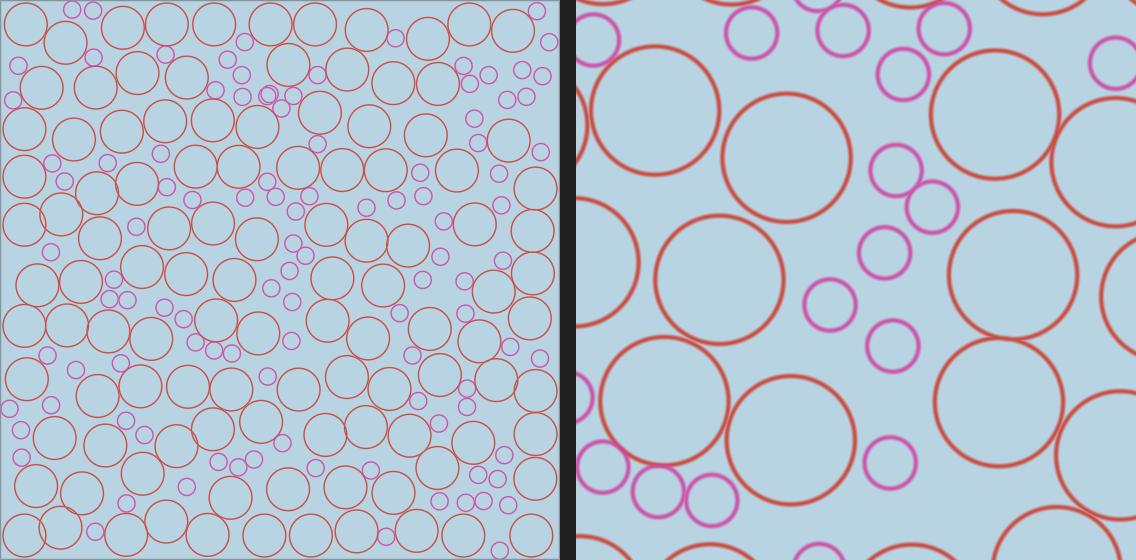
Left: the whole. Right: its middle third, enlarged.
Give the GLSL for this pattern, as a Shadertoy shader.

```glsl
// Loosely packed red rings with small magenta rings scattered in the gaps, on pale blue.
// Large rings start on a jittered brick grid and are pushed apart in two passes;
// small rings take random free spots, and the higher priority wins where two collide.

const int GRID = 11;           // large cells across the canvas
const int WINDOW = 8;          // cells followed around each point
const float BIG_RADIUS = 0.42; // radii in large cells
const float SMALL_RADIUS = 0.168;

vec2 disc[WINDOW * WINDOW];    // centres of the large rings near the current point

vec3 hash3(ivec2 cell, int salt) {
    uvec2 v = uvec2(cell + 64) * uvec2(668265u, 374761u);
    uint h = v.x ^ (v.y << 3u) ^ (uint(salt) * 915727u);
    h = (h ^ (h >> 15u)) * 2246822519u;
    h = (h ^ (h >> 13u)) * 2246822519u;
    h ^= h >> 16u;
    return vec3(h >> 22u, (h >> 12u) & 1023u, (h >> 2u) & 1023u) / 1024.0;
}

// Keeps a disc centre clear of the canvas edge
vec2 insideWalls(vec2 p) {
    return clamp(p, 0.48, float(GRID) - 0.48);
}

// Jittered start of a large ring; empty cells are sent far away
vec2 seedDisc(ivec2 cell) {
    vec3 h = hash3(cell, 1);
    if (h.z < 0.08 || min(cell.x, cell.y) < 0 || max(cell.x, cell.y) >= GRID) return vec2(99.0);
    vec2 rowShift = vec2(0.5 * float(cell.y & 1) - 0.25, 0.0);
    return insideWalls(vec2(cell) + 0.5 + rowShift + 0.68 * (h.xy - 0.5));
}

// Each pass shrinks the window by one ring of cells, so it can be updated in place
void settleDiscs(ivec2 corner) {
    for (int i = 0; i < WINDOW * WINDOW; i++)
        disc[i] = seedDisc(corner + ivec2(i % WINDOW, i / WINDOW) - 3);
    for (int n = WINDOW - 2; n >= 4; n -= 2)
        for (int y = 0; y < n; y++)
            for (int x = 0; x < n; x++) {
                vec2 p = disc[(y + 1) * WINDOW + x + 1];
                vec2 push = vec2(0.0);
                for (int j = 0; j < 9; j++) {
                    vec2 away = p - disc[(y + j / 3) * WINDOW + x + j % 3];
                    float gap = max(length(away), 0.001);
                    push += away * (max(0.86 - gap, 0.0) * 0.53 / gap);
                }
                disc[y * WINDOW + x] = p.x > 50.0 ? p : insideWalls(p + push);
            }
}

// True where a small ring fits between the large ones
bool isFree(vec2 p) {
    if (min(p.x, p.y) < 0.18 || max(p.x, p.y) > float(GRID) - 0.18) return false;
    for (int i = 0; i < 16; i++)
        if (distance(p, disc[(i >> 2) * WINDOW + (i & 3)]) < BIG_RADIUS + SMALL_RADIUS) return false;
    return true;
}

// Candidate small ring: centre in xy, priority in z; four of them per half-size cell
vec3 candidate(ivec2 cell, int turn) {
    vec3 h = hash3(cell, turn + 2);
    return vec3(0.5 * (vec2(cell) + h.xy), h.z);
}

// True when no free candidate of higher priority overlaps this one
bool survives(vec3 bead, ivec2 cell) {
    for (int i = 0; i < 36; i++) {
        vec3 other = candidate(cell + ivec2(i % 3, (i / 3) % 3) - 1, i / 9);
        if (other.z > bead.z && distance(other.xy, bead.xy) < 2.0 * SMALL_RADIUS && isFree(other.xy))
            return false;
    }
    return true;
}

// Distance to the nearest small ring, tested only where its line passes
float beadDistance(vec2 p, float width) {
    ivec2 corner = ivec2(floor(p * 2.0 - 0.5));
    float nearest = width;
    for (int i = 0; i < 16; i++) {
        ivec2 cell = corner + ivec2(i & 1, (i >> 1) & 1);
        vec3 bead = candidate(cell, i >> 2);
        float d = abs(distance(p, bead.xy) - SMALL_RADIUS);
        if (d < nearest && isFree(bead.xy) && survives(bead, cell)) nearest = d;
    }
    return nearest;
}

// Soft thin stroke
float stroke(float dist, float width) {
    return 0.9 * (1.0 - smoothstep(0.0, width, dist));
}

void mainImage(out vec4 fragColor, in vec2 fragCoord) {
    vec2 uv = fragCoord / iResolution.xy;
    vec2 p = uv * float(GRID);
    float width = float(GRID) * max(0.0025, 1.2 / iResolution.y);

    // Large rings
    settleDiscs(ivec2(floor(p - 0.5)));
    float ring = 9.0, inside = 9.0;
    for (int i = 0; i < 16; i++) {
        float d = distance(p, disc[(i >> 2) * WINDOW + (i & 3)]) - BIG_RADIUS;
        inside = min(inside, d);
        ring = min(ring, abs(d));
    }
    vec3 color = mix(vec3(0.72, 0.83, 0.89), vec3(0.80, 0.24, 0.18), stroke(ring, width));

    // Small rings, only outside the large ones
    if (inside > -width)
        color = mix(color, vec3(0.81, 0.27, 0.64), stroke(beadDistance(p, width), width));

    // Thin grey frame
    vec2 toEdge = min(uv, 1.0 - uv);
    float frame = 1.0 - smoothstep(0.001, 0.0035, min(toEdge.x, toEdge.y));
    fragColor = vec4(mix(color, vec3(0.53, 0.58, 0.61), frame), 1.0);
}
```
